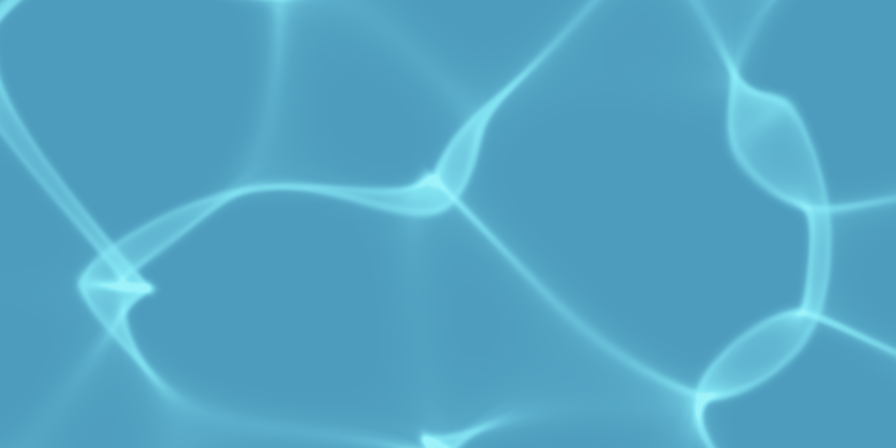
Reproduce this texture procedurally as a WebGL 2 fragment shader.

```glsl
#version 300 es
precision highp float;
// Sunlight caustics on a pool floor: rays bent by random ripples pile up into bright folds.

#define WAVE_COUNT 8
#define WAVE_NUMBER_MIN 7.0
#define WAVE_NUMBER_MAX 16.0
#define FOCUS 0.58          // curvature given by each wave
#define RAY_SPACING 0.04    // distance between neighbouring rays
#define RAY_REACH 7         // radius of the searched disc, in ray cells
#define SOFTNESS 0.0046     // blur of the light sheets
#define SEED 3.7
#define WATER_COLOR vec3(0.302, 0.611, 0.743)
#define LIGHT_COLOR vec3(0.530, 0.915, 0.968)
#define GLINT_COLOR vec3(0.720, 0.985, 0.990)

uniform vec2 u_resolution;
out vec4 outColor;

const float PI = 3.14159265;

float hash(float n) {
    return fract(sin(n * 12.9898 + SEED * 78.233) * 43758.5453);
}

// Each wave holds its wave vector (xy), phase (z) and height (w).
void makeWaves(out vec4 waves[WAVE_COUNT]) {
    for (int i = 0; i < WAVE_COUNT; i++) {
        float n = float(i);
        float angle = PI * (n + 0.8 * hash(n + 1.0)) / float(WAVE_COUNT);
        float spread = fract(n * 0.618 + 0.2 * hash(n + 21.0));
        float k = mix(WAVE_NUMBER_MIN, WAVE_NUMBER_MAX, spread);
        float phase = 2.0 * PI * hash(n + 41.0);
        waves[i] = vec4(k * vec2(cos(angle), sin(angle)), phase, FOCUS / (k * k));
    }
}

// Light density at p: each ray is a small Gaussian patch, stretched by the surface curvature.
float causticDensity(vec2 p) {
    vec4 waves[WAVE_COUNT];
    makeWaves(waves);

    vec2 cell = floor(p / RAY_SPACING);
    float patchVariance = pow(0.62 * RAY_SPACING, 2.0);
    float blurVariance = SOFTNESS * SOFTNESS;
    float density = 0.0;

    for (int j = -RAY_REACH; j <= RAY_REACH; j++) {
        for (int i = -RAY_REACH; i <= RAY_REACH; i++) {
            // Skip the corners outside the disc.
            if (i * i + j * j > RAY_REACH * RAY_REACH + 3) continue;
            vec2 source = (cell + vec2(i, j) + 0.5) * RAY_SPACING;

            // Slope bends the ray; the Jacobian (xx, xy, yy) shapes its patch.
            vec2 landing = source;
            vec3 jac = vec3(1.0, 0.0, 1.0);
            for (int w = 0; w < WAVE_COUNT; w++) {
                vec4 wave = waves[w];
                float phase = dot(wave.xy, source) + wave.z;
                landing += wave.w * cos(phase) * wave.xy;
                jac -= wave.w * sin(phase) * wave.xxy * wave.xyy;
            }

            // Covariance of the landed patch
            float cxx = patchVariance * (jac.x * jac.x + jac.y * jac.y) + blurVariance;
            float cyy = patchVariance * (jac.z * jac.z + jac.y * jac.y) + blurVariance;
            float cxy = patchVariance * jac.y * (jac.x + jac.z);
            float det = max(cxx * cyy - cxy * cxy, 1e-12);

            vec2 d = p - landing;
            float q = (cyy * d.x * d.x - 2.0 * cxy * d.x * d.y + cxx * d.y * d.y) / det;
            density += exp(-0.5 * q) * inversesqrt(det);
        }
    }
    return density * RAY_SPACING * RAY_SPACING / (2.0 * PI);
}

void main() {
    vec2 p = gl_FragCoord.xy / u_resolution.y;
    float density = causticDensity(p);

    // Soft shoulder keeps the folds translucent, with glints only at the cusps.
    float glow = 1.02 * (1.0 - exp(-0.24 * max(density - 0.35, 0.0)));
    vec3 color = mix(WATER_COLOR, LIGHT_COLOR, glow);
    color = mix(color, GLINT_COLOR, 0.45 * smoothstep(9.0, 20.0, density));
    outColor = vec4(color, 1.0);
}
```
